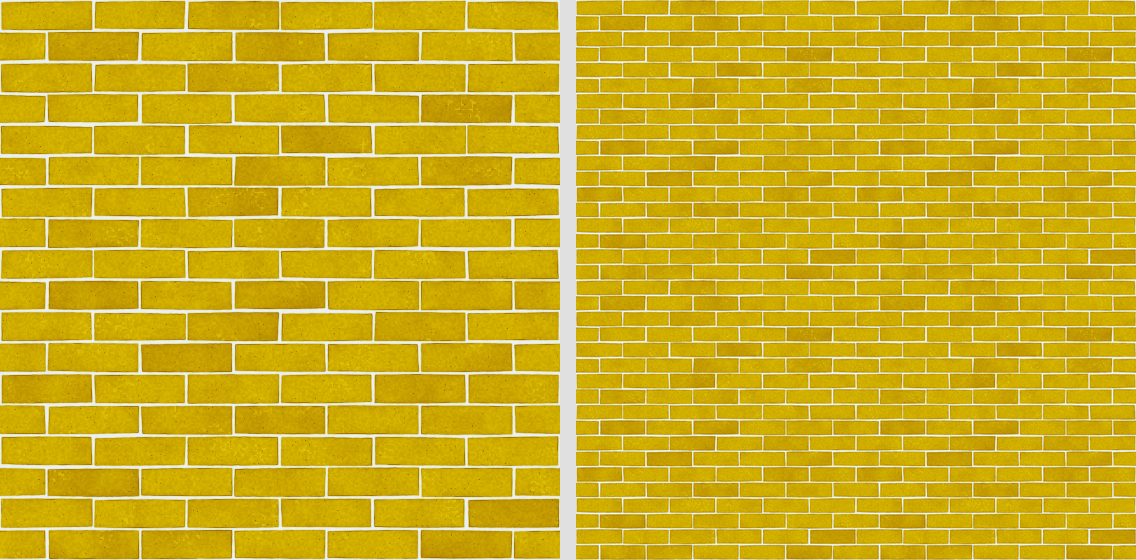
Left, the tile; right, the same tile 2 across and 2 down.
This texture is drawn by a WebGL 1 fragment shader. Its source:

```glsl
precision highp float;
uniform vec2 u_resolution;

const vec2 GRID = vec2(6.0, 18.0);   // bricks across, courses up
const float MIN_INSET = 0.0016;      // least distance from brick to its cell edge
const float SKEW = 0.0030;           // uneven corner inset
const float BOW = 0.0012;            // curved-in ends of the long sides
const float CORNER = 0.0018;
const float ROUGHNESS = 0.0010;
const float SOFTNESS = 0.0003;
const float RIM_WIDTH = 0.0022;
const float STAIN_WIDTH = 0.0026;    // glaze tint carried into the joint
const float PIT_CELLS = 120.0;
const float PIT_SHARE = 0.16;
const vec3 MORTAR = vec3(0.925, 0.935, 0.955);
const vec3 STAIN = vec3(0.88, 0.89, 0.62);
const vec3 GLAZE = vec3(0.815, 0.685, 0.00);
const vec3 GLAZE_DARK = vec3(0.70, 0.52, 0.01);
const vec3 FLECK = vec3(0.90, 0.80, 0.05);
const vec3 RIM = vec3(0.52, 0.34, 0.00);
const vec3 PIT = vec3(0.52, 0.36, 0.01);

float hash(vec2 p) {
  vec3 q = fract(p.xyx * vec3(0.1031, 0.1030, 0.0973));
  q += dot(q, q.yzx + 33.33);
  return fract((q.x + q.y) * q.z);
}

// Value noise that wraps after a whole number of cells
float noise(vec2 uv, float period, float seed) {
  vec2 p = uv * period;
  vec2 i = floor(p);
  vec2 f = fract(p);
  f = f * f * (3.0 - 2.0 * f);
  vec2 a = mod(i, period) + seed;
  vec2 b = mod(i + 1.0, period) + seed;
  return mix(mix(hash(a), hash(vec2(b.x, a.y)), f.x),
             mix(hash(vec2(a.x, b.y)), hash(b), f.x), f.y);
}

float cloud(vec2 uv, float period, float seed) {
  float sum = 0.0;
  float weight = 0.5;
  for (int i = 0; i < 4; i++) {
    sum += weight * noise(uv, period, seed);
    period *= 2.0;
    weight *= 0.5;
  }
  return sum / 0.9375;
}

// Inset of one brick side, t runs from -1 to 1 along it
float sideInset(vec2 id, float side, float t) {
  vec2 key = id + side * vec2(31.0, 57.0);
  float a = hash(key);
  float b = hash(key + vec2(13.0, 23.0));
  return MIN_INSET + SKEW * mix(a * a, b * b, 0.5 + 0.5 * t);
}

float brickDistance(vec2 q, vec2 halfCell, vec2 id) {
  vec2 t = q / halfCell;
  float bend = BOW * t.x * t.x * hash(id + 211.0);
  float left = sideInset(id, 1.0, t.y) - q.x;
  float right = sideInset(id, 2.0, t.y) + q.x;
  float bottom = sideInset(id, 3.0, t.x) + bend - q.y;
  float top = sideInset(id, 4.0, t.x) + bend + q.y;
  vec2 d = vec2(max(left, right), max(bottom, top)) - halfCell + CORNER;
  return length(max(d, 0.0)) + min(max(d.x, d.y), 0.0) - CORNER;
}

// Small pits of varied depth scattered over a wrapping grid
float pits(vec2 uv) {
  vec2 p = uv * PIT_CELLS;
  vec2 id = mod(floor(p), PIT_CELLS);
  vec2 center = 0.25 + 0.5 * vec2(hash(id + 301.0), hash(id + 407.0));
  float radius = 0.04 + 0.11 * hash(id + 503.0);
  float spot = 1.0 - smoothstep(radius * 0.4, radius + 0.08, length(fract(p) - center));
  return spot * step(hash(id + 601.0), PIT_SHARE) * (0.3 + 0.7 * hash(id + 701.0));
}

void main() {
  vec2 uv = gl_FragCoord.xy / u_resolution;
  float blur = SOFTNESS + 0.5 / min(u_resolution.x, u_resolution.y);

  // Running bond
  vec2 cell = uv * GRID;
  cell.x += 0.5 * (1.0 - mod(floor(cell.y), 2.0));
  vec2 id = mod(floor(cell), GRID);
  vec2 q = (fract(cell) - 0.5) / GRID;
  float seed = floor(64.0 * hash(id + 101.0));

  float wobble = noise(uv, 64.0, 5.0) * 0.5 + noise(uv, 200.0, 9.0) * 0.5 - 0.5;
  float d = brickDistance(q, 0.5 / GRID, id) + ROUGHNESS * wobble;

  // Fired glaze: tone per brick, mottling, darker toward the sides
  float tone = hash(id + 151.0);
  float mottle = cloud(uv, 20.0, seed);
  float edgeShade = smoothstep(-0.009, 0.0, d);
  float dark = 0.42 * smoothstep(0.50, 1.0, tone) + 0.85 * (mottle - 0.5) + 0.22 * edgeShade;
  vec3 color = mix(GLAZE, GLAZE_DARK, clamp(dark, 0.0, 1.0));
  color *= 1.0 + 0.10 * (noise(uv, 320.0, 3.0) - 0.5);

  // Sparse bright flecks in patches, and dark pits
  float patches = smoothstep(0.62, 0.90, noise(uv, 26.0, seed + 17.0));
  float flecks = patches * smoothstep(0.62, 0.90, noise(uv, 256.0, 29.0));
  color = mix(color, FLECK, 0.60 * flecks);
  color = mix(color, PIT, 0.75 * pits(uv));

  // Broken brown rim
  float wear = smoothstep(0.40, 0.85, noise(uv, 44.0, seed + 41.0));
  float rim = smoothstep(-RIM_WIDTH, -0.0004, d);
  color = mix(color, RIM, rim * (0.18 + 0.62 * wear));

  // Joint, tinted beside the glaze
  vec3 joint = mix(STAIN, MORTAR, smoothstep(0.0, STAIN_WIDTH, d));
  joint *= 1.0 + 0.02 * (noise(uv, 128.0, 53.0) - 0.5);
  gl_FragColor = vec4(mix(color, joint, smoothstep(-blur, blur, d)), 1.0);
}
```
